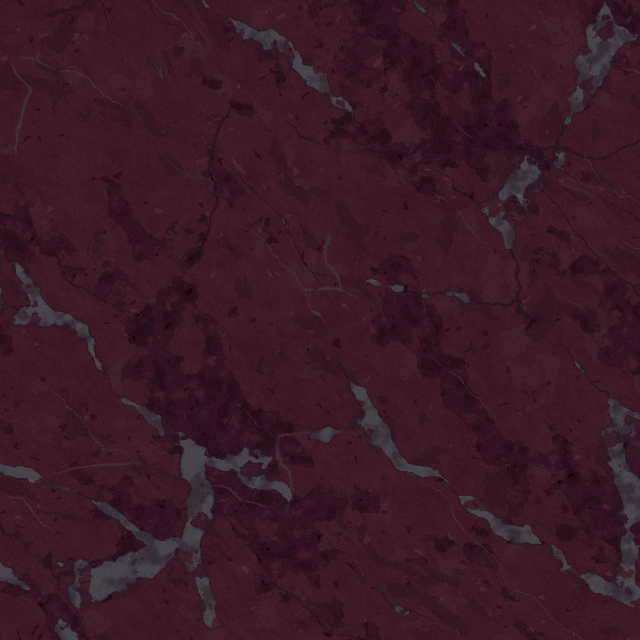
Write a WebGL 2 fragment shader that draws this texture.

```glsl
#version 300 es
precision highp float;
// Burgundy marble with diagonal grey veins, dark cracks and clouded bands
uniform vec2 u_resolution;
out vec4 fragColor;

float hash(vec2 p) {
    vec3 q = fract(p.xyx * 0.1031);
    q += dot(q, q.yzx + 33.33);
    return fract((q.x + q.y) * q.z);
}

float valueNoise(vec2 p) {
    vec2 i = floor(p), f = fract(p);
    f = f * f * (3.0 - 2.0 * f);
    return mix(mix(hash(i), hash(i + vec2(1, 0)), f.x),
               mix(hash(i + vec2(0, 1)), hash(i + vec2(1, 1)), f.x), f.y);
}

float layeredNoise(vec2 p) {
    float sum = 0.0, weight = 0.5;
    for (int i = 0; i < 5; i++) {
        sum += weight * valueNoise(p);
        p = mat2(1.6, 1.2, -1.2, 1.6) * p + 13.7;
        weight *= 0.5;
    }
    return sum;
}

// Two offset noises as a vector centred on zero
vec2 drift(vec2 p) {
    return vec2(layeredNoise(p), layeredNoise(p + 40.3)) - 0.48;
}

vec2 cellPoint(vec2 cell) {
    return vec2(hash(cell), hash(cell + 71.7));
}

// x: distance to the cell border, y: random value of the cell
vec2 cellular(vec2 p) {
    vec2 base = floor(p), f = fract(p), nearest = vec2(0), home = vec2(0);
    float best = 8.0, border = 8.0;
    for (int y = -1; y <= 1; y++)
    for (int x = -1; x <= 1; x++) {
        vec2 cell = vec2(x, y);
        vec2 toPoint = cell + cellPoint(base + cell) - f;
        float d = dot(toPoint, toPoint);
        if (d < best) { best = d; nearest = toPoint; home = cell; }
    }
    for (int y = -2; y <= 2; y++)
    for (int x = -2; x <= 2; x++) {
        vec2 cell = home + vec2(x, y);
        vec2 toPoint = cell + cellPoint(base + cell) - f;
        vec2 gap = toPoint - nearest;
        if (dot(gap, gap) > 1e-5)
            border = min(border, dot(0.5 * (toPoint + nearest), normalize(gap)));
    }
    return vec2(border, hash(base + home + 17.0));
}

void main() {
    vec2 p = gl_FragCoord.xy / u_resolution.y;
    float soft = max(0.0012, 1.0 / u_resolution.y);

    // Warped coordinates, turned so x follows the falling diagonal
    mat2 turn = mat2(0.71, 0.70, -0.70, 0.71);
    vec2 warped = p + 0.10 * drift(p * 5.0) + 0.035 * drift(p * 20.0);
    vec2 bed = turn * warped;
    float fine = layeredNoise(p * 34.0 + 5.0);

    // Distances to the vein, band and thread networks
    float edge = cellular(bed * vec2(1.6, 4.4) + vec2(3.0, 7.0)).x / 3.4;
    float bandEdge = cellular(bed * vec2(1.5, 3.6) + vec2(31.0, 12.0)).x / 3.0;
    float thread = cellular(bed * vec2(1.5, 6.0) + 20.0).x / 4.5;
    float ragged = edge + 0.022 * (fine - 0.48);
    float width = (layeredNoise(p * 4.0 + 11.0) - 0.45) * 0.05;
    width = min(width + (layeredNoise(p * 13.0) - 0.48) * 0.06, 0.013);

    // Ground with faint clasts and fine pits
    vec2 clast = cellular(warped * 27.0);
    vec3 color = vec3(0.24, 0.10, 0.15) + 0.008 * (clast.y - 0.5);
    color += 0.015 * (layeredNoise(p * 9.0 + 31.0) - 0.48);
    color += 0.035 * (layeredNoise(turn * p * vec2(45.0, 80.0)) - 0.48);
    float pale = smoothstep(0.84, 0.86, clast.y) * smoothstep(0.04, 0.1, clast.x);
    color = mix(color, vec3(0.26, 0.135, 0.185), 0.5 * pale * smoothstep(0.38, 0.5, fine));
    float pit = smoothstep(0.61, 0.67, layeredNoise(bed * vec2(18.0, 34.0) + 8.0));
    color = mix(color, vec3(0.18, 0.07, 0.12), 0.6 * pit);

    // Ragged dark bands with a mottled inside and darker outline
    float cloud = 0.8 * layeredNoise(bed * vec2(4.0, 11.0) + 3.0) + 0.17 * exp(-22.0 * bandEdge);
    cloud += 0.5 * (layeredNoise(p * 24.0 + 60.0) - 0.48);
    float dark = smoothstep(0.575, 0.61, cloud);
    float mottle = layeredNoise(p * 60.0 + 24.0);
    color = mix(color, vec3(0.19, 0.067, 0.12), 0.9 * dark * smoothstep(0.25, 0.4, mottle));
    color *= 1.0 - 0.2 * dark * smoothstep(0.52, 0.62, mottle);
    color *= 1.0 - 0.15 * smoothstep(0.014, 0.0, abs(cloud - 0.59));

    // Dark cracks and thin pale threads
    float broken = smoothstep(0.4, 0.54, layeredNoise(p * 8.0 + 77.0));
    float crack = smoothstep(0.001 + soft, 0.0003, min(edge, bandEdge)) * broken;
    color = mix(color, vec3(0.14, 0.06, 0.10), 0.75 * crack);
    float paleThread = smoothstep(0.0005 + soft, 0.0, thread);
    paleThread *= smoothstep(0.45, 0.58, layeredNoise(p * 7.0 + 90.0));
    color = mix(color, vec3(0.27, 0.21, 0.24), 0.75 * paleThread);

    // Grey veins with a dark rim and pierced islands
    float rim = smoothstep(0.006, 0.0, abs(ragged - width)) * smoothstep(-0.004, 0.002, width);
    color = mix(color, vec3(0.165, 0.085, 0.125), 0.7 * rim);
    float vein = smoothstep(soft, -soft, ragged - width) * smoothstep(-0.003, 0.0, width);
    vein *= 1.0 - 0.85 * smoothstep(0.58, 0.62, layeredNoise(p * 38.0 + 70.0));
    vec3 grey = mix(vec3(0.215, 0.18, 0.205), vec3(0.28, 0.27, 0.285),
                    smoothstep(0.3, 0.62, layeredNoise(p * 55.0)));
    color = mix(color, grey, vein);

    // Small flecks and overall grain
    vec2 fleck = cellular(warped * 85.0 + 9.0);
    float speck = smoothstep(0.2, 0.32, fleck.x);
    color += 0.05 * speck * smoothstep(0.975, 0.98, fleck.y);
    color -= 0.05 * speck * smoothstep(0.05, 0.04, fleck.y);
    color += 0.026 * (hash(floor(p * 512.0)) - 0.5);

    fragColor = vec4(color, 1.0);
}
```
